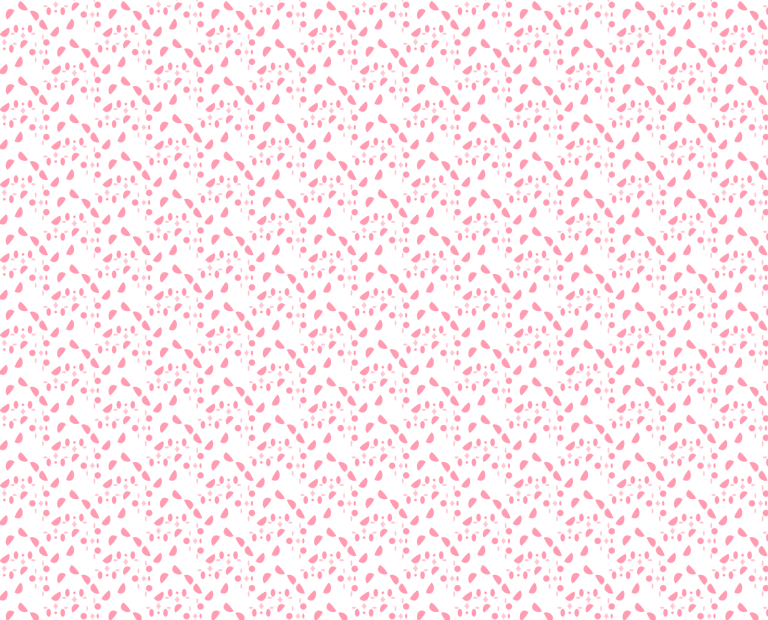
Write a Shadertoy shader that draws this pattern.

```glsl
const vec2 PERIOD = vec2(154.2, 112.8);

// Offset to the nearest point of a staggered lattice
vec2 nearestRepeat(vec2 p) {
    vec2 a = mod(p + 0.5 * PERIOD, PERIOD) - 0.5 * PERIOD;
    vec2 b = mod(p, PERIOD) - 0.5 * PERIOD;
    return dot(a, a) < dot(b, b) ? a : b;
}

float ellipse(vec2 p, vec2 radii) {
    float k = length(p / radii);
    return k * (k - 1.0) / max(length(p / (radii * radii)), 1e-4);
}

float diamond(vec2 p, vec2 radii) {
    p = abs(p);
    return (p.x / radii.x + p.y / radii.y - 1.0) * radii.x * radii.y / length(radii);
}

// Half-moon whose round side faces the given angle
float petal(vec2 p, float angle, float size) {
    vec2 facing = vec2(cos(angle), sin(angle));
    vec2 q = vec2(dot(p, vec2(-facing.y, facing.x)), dot(p, facing) + 3.0);
    q.y /= 1.0 + 0.2 * clamp(q.x / 8.0, -1.0, 1.0);
    return ellipse(q, size * vec2(8.4, q.y > 0.0 ? 7.6 : 1.5));
}

// Paired ovals: x holds the strong shapes, y the pale ones
vec2 ovalGroup(vec2 p) {
    vec2 m = vec2(abs(p.x), p.y);
    float strong = min(ellipse(m - vec2(10.5, 0.0), vec2(3.4, 5.8)), length(p) - 1.9);
    float pale = min(ellipse(m - vec2(15.5, 7.5), vec2(3.0, 1.6)),
                     diamond(p - vec2(0.0, 10.0), vec2(3.8, 4.8)));
    return vec2(strong, pale);
}

// Round dots and slivers, mirrored vertically
vec2 dotGroup(vec2 p) {
    vec2 m = vec2(p.x, abs(p.y));
    float strong = min(length(m - vec2(0.0, 14.5)), length(p + vec2(21.0, 0.0))) - 4.8;
    strong = min(strong, ellipse(p, vec2(1.6, 3.5)));
    float pale = diamond(p + vec2(8.0, 0.0), vec2(3.6, 4.5));
    pale = min(pale, ellipse(m - vec2(-5.0, 23.0), vec2(1.3, 4.0)));
    pale = min(pale, ellipse(m - vec2(-16.0, 11.5), vec2(1.3, 3.5)));
    return vec2(strong, pale);
}

void mainImage(out vec4 fragColor, in vec2 fragCoord) {
    float unit = 1152.0 / iResolution.x;
    vec2 p = vec2(fragCoord.x, iResolution.y - fragCoord.y) * unit - vec2(420.0, 438.0);

    // Position and facing angle of each petal
    vec3 petals[8] = vec3[8](
        vec3(-26, 6, 0.9), vec3(0, 22, -2.4), vec3(30, -5, 2.6), vec3(-1, -33, 2.4),
        vec3(18, -21, -0.6), vec3(-21, -23, -2.5), vec3(49, 5, 0.7), vec3(72, -6, 0.5));

    vec2 shapes = dotGroup(nearestRepeat(p - vec2(35, 35)));
    for (int i = 0; i < 8; i++) {
        float size = i == 1 ? 0.85 : 1.0;
        shapes.x = min(shapes.x, petal(nearestRepeat(p - petals[i].xy), petals[i].z, size));
    }

    // Upper oval group and its flipped partner
    for (int i = 0; i < 2; i++) {
        vec2 q = nearestRepeat(p - float(i) * vec2(-28, 30));
        q.y *= 1.0 - 2.0 * float(i);
        shapes = min(shapes, ovalGroup(q));
    }

    vec2 cover = 1.0 - smoothstep(-0.8 * unit, 0.8 * unit, shapes);
    vec3 color = mix(vec3(1.0), vec3(1.0, 0.78, 0.83), cover.y);
    color = mix(color, vec3(1.0, 0.61, 0.70), cover.x);
    fragColor = vec4(color, 1.0);
}
```
